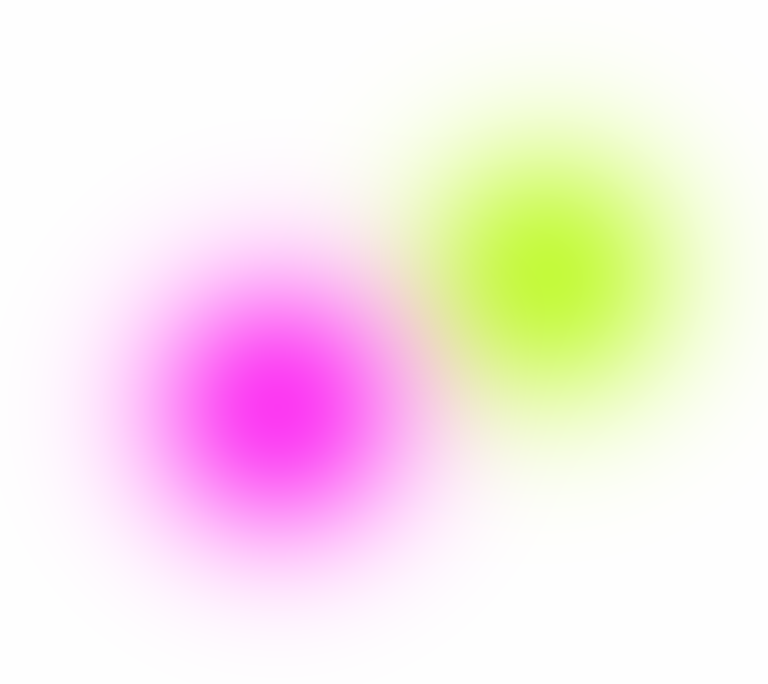
This background is drawn by a Shadertoy shader. Its source:

```glsl
// Two soft blurred discs, magenta over lime, glowing on white.
#define PAPER vec3(0.998, 0.998, 0.998)
#define LIME vec3(0.768, 0.982, 0.230)
#define MAGENTA vec3(0.988, 0.225, 0.950)
#define LIME_CENTER vec2(0.800, 0.598)
#define MAGENTA_CENTER vec2(0.406, 0.404)
#define GLOW_RADIUS 0.193
#define FALLOFF 2.13

// Coverage of a blurred disc: one at its center, fading smoothly to zero.
float glow(vec2 p, vec2 center) {
    return exp(-pow(length(p - center) / GLOW_RADIUS, FALLOFF));
}

void mainImage(out vec4 fragColor, in vec2 fragCoord) {
    // Height units, with x stretched to keep the layout on any canvas shape.
    vec2 p = fragCoord / iResolution.xy * vec2(512.0 / 456.0, 1.0);

    // Layers from back to front.
    vec3 color = mix(PAPER, LIME, glow(p, LIME_CENTER));
    color = mix(color, MAGENTA, glow(p, MAGENTA_CENTER));

    fragColor = vec4(color, 1.0);
}
```
